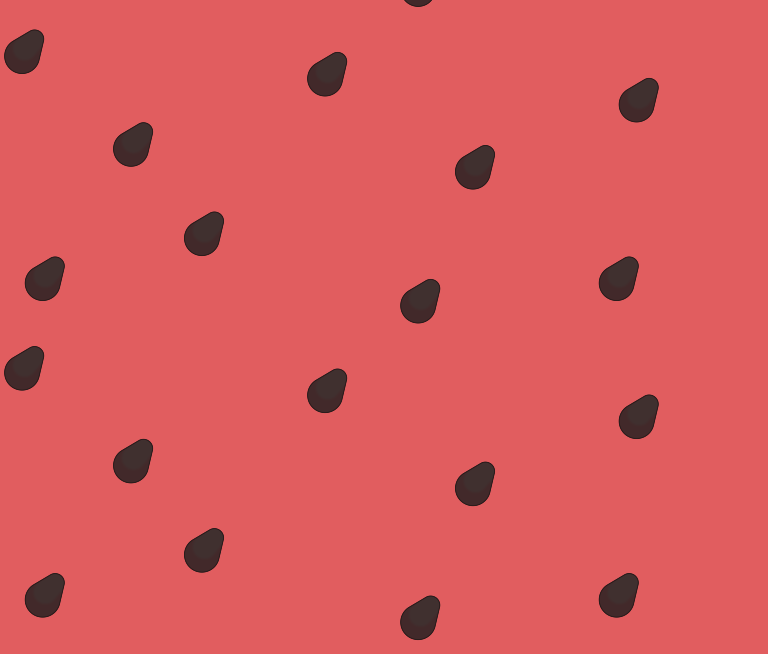
This pattern is drawn by a Shadertoy shader. Its source:

```glsl
// Watermelon flesh with scattered dark pear-shaped seeds, tiled twice down the canvas.

// Signed distance to a capsule with radius ra at a and rb at b
float taperedCapsule(vec2 p, vec2 a, vec2 b, float ra, float rb) {
    vec2 axis = b - a, q = p - a;
    float len = length(axis);
    q = vec2(abs(q.x * axis.y - q.y * axis.x), dot(q, axis)) / len;
    float s = (ra - rb) / len, c = sqrt(1.0 - s * s);
    float along = dot(q, vec2(-s, c));
    if (along < 0.0) return length(q) - ra;
    if (along > c * len) return length(q - vec2(0.0, len)) - rb;
    return dot(q, vec2(c, s)) - ra;
}

void mainImage(out vec4 fragColor, in vec2 fragCoord) {
    // One unit is the tile height; y runs down from the top edge
    const float tilesDown = 2.0657;
    float pixel = tilesDown / iResolution.y;
    vec2 p = vec2(fragCoord.x, iResolution.y - fragCoord.y) * pixel;

    // Seed centres within a single tile
    vec2 seeds[9] = vec2[9](
        vec2(0.076, 0.163), vec2(1.033, 0.234), vec2(2.017, 0.316),
        vec2(0.420, 0.456), vec2(1.500, 0.528), vec2(0.644, 0.738),
        vec2(0.141, 0.880), vec2(1.327, 0.951), vec2(1.954, 0.880));

    // Nearest seed, with its body and its lighter upper face
    float body = 1e3, sheen = 1e3;
    for (int i = 0; i < 9; i++) {
        vec2 d = p - seeds[i];
        d.y -= round(d.y);
        vec2 tip = vec2(0.0332, -0.0395);
        body = min(body, taperedCapsule(d, vec2(-0.0063, 0.0142), tip, 0.0567, 0.0306));
        sheen = min(sheen, taperedCapsule(d, vec2(0.002, -0.0095), tip, 0.037, 0.033));
    }

    // Shade the seed, darken its rim, then lay it over the flesh
    vec3 seed = mix(vec3(0.250, 0.188, 0.186), vec3(0.260, 0.161, 0.163),
                    smoothstep(-0.007, 0.007, sheen));
    float rim = smoothstep(-0.5 * pixel, 0.5 * pixel, body + 0.0035);
    seed = mix(seed, vec3(0.17, 0.11, 0.11), rim);
    float cover = 1.0 - smoothstep(-0.5 * pixel, 0.5 * pixel, body);
    fragColor = vec4(mix(vec3(0.882, 0.365, 0.373), seed, cover), 1.0);
}
```
